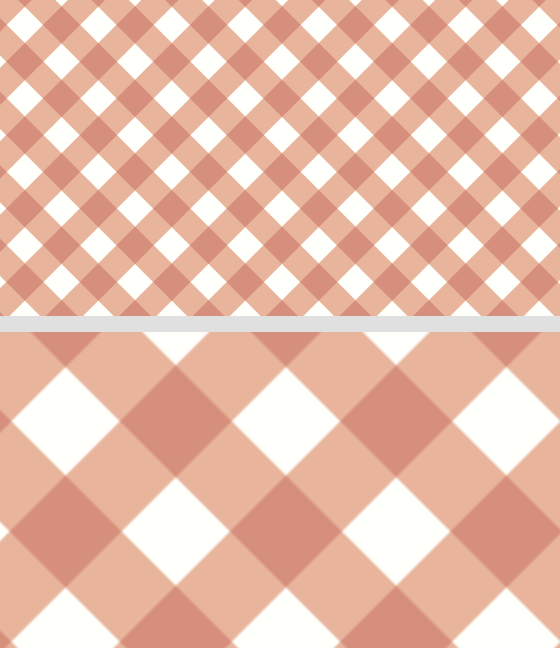
Top, the full canvas; bottom, a detail of the centre.
Write a Shadertoy shader that draws this pattern.

```glsl
// Diagonal gingham: two crossing sets of peach bands on white.
// Each set is a repeated 1D distance along a diagonal axis; where the
// sets cross, the colour deepens to a rose diamond.

// Lengths are in canvas heights.
const float PERIOD = 0.2325;               // spacing of diamonds across and down
const vec2 WHITE_CENTRE = vec2(0.8924, 0.5725); // centre of one white diamond
const float BAND_FRACTION = 0.508;         // part of each repeat covered by a band
const float EDGE_WIDTH = 0.0045;           // width of the soft band edge

const vec3 WHITE = vec3(1.00, 1.00, 0.99);
const vec3 PEACH = vec3(0.91, 0.71, 0.61);
const vec3 ROSE = vec3(0.84, 0.56, 0.49);

// Coverage of both band sets; whole numbers lie midway between bands.
vec2 bandCoverage(vec2 axes, float softness) {
    vec2 distToBandCentre = abs(fract(axes) - 0.5);
    vec2 signedDist = distToBandCentre - 0.5 * BAND_FRACTION;
    return 1.0 - smoothstep(-0.5 * softness, 0.5 * softness, signedDist);
}

void mainImage(out vec4 fragColor, in vec2 fragCoord) {
    vec2 p = fragCoord / iResolution.y - WHITE_CENTRE;

    // Diagonal axes, one unit per repeat
    vec2 axes = vec2(p.x + p.y, p.x - p.y) / PERIOD;

    // Soft edge, never narrower than about one pixel
    float edge = max(EDGE_WIDTH, 1.2 / iResolution.y);
    vec2 band = bandCoverage(axes, edge * sqrt(2.0) / PERIOD);

    // Weave: none is white, one is peach, both is rose
    vec3 single = mix(WHITE, PEACH, band.x);
    vec3 crossed = mix(PEACH, ROSE, band.x);
    fragColor = vec4(mix(single, crossed, band.y), 1.0);
}
```
